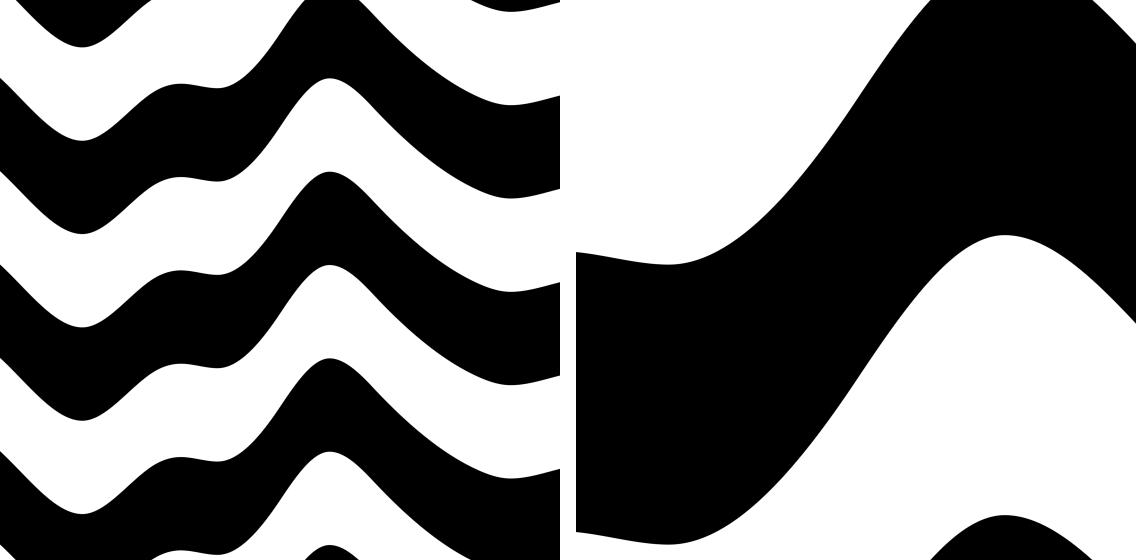
Left, the full canvas; right, a detail of the centre.
Write a Shadertoy shader that draws this pattern.

```glsl
const vec3 BLACK = vec3(0.0);
const vec3 WHITE = vec3(1.0);
const float STRIPE_PAIRS = 3.0;
const int KNOTS = 11;

// Wave profile knots: position, drop, slope
const vec3 PROFILE[KNOTS] = vec3[KNOTS](
    vec3(0.0, 0.139, 0.92),
    vec3(0.147, 0.2513, 0.0),
    vec3(0.2695, 0.1673, -0.68),
    vec3(0.323, 0.1495, 0.0),
    vec3(0.3885, 0.1575, 0.0),
    vec3(0.5, 0.06, -1.5),
    vec3(0.5885, -0.0267, 0.0),
    vec3(0.6667, 0.026, 1.07),
    vec3(0.841, 0.1667, 0.5),
    vec3(0.912, 0.1878, 0.0),
    vec3(1.0, 0.1706, -0.25)
);

// Cubic through two knots with their slopes
float hermite(vec3 a, vec3 b, float x) {
    float span = b.x - a.x;
    float t = clamp((x - a.x) / span, 0.0, 1.0);
    float s = 1.0 - t;
    float blend = t * t * (3.0 - 2.0 * t);
    return mix(a.y, b.y, blend) + span * t * s * (a.z * s - b.z * t);
}

float waveDrop(float x) {
    float drop = PROFILE[0].y;
    for (int i = 0; i < KNOTS - 1; i++) {
        if (x >= PROFILE[i].x) drop = hermite(PROFILE[i], PROFILE[i + 1], x);
    }
    return drop;
}

float waveSlope(float x, float stepSize) {
    return (waveDrop(x + stepSize) - waveDrop(x - stepSize)) / (2.0 * stepSize);
}

// Signed distance to the nearest stripe edge, positive inside the dark stripes
float stripeDistance(float depth, float slope, float pairs) {
    float fromCentre = abs(fract(depth * pairs + 0.25) - 0.5);
    return (0.25 - fromCentre) / (pairs * sqrt(1.0 + slope * slope));
}

void mainImage(out vec4 fragColor, in vec2 fragCoord) {
    vec2 uv = fragCoord / iResolution.xy;
    float pixel = 1.0 / min(iResolution.x, iResolution.y);

    // Depth below the wavy top edge
    float depth = 1.0 - uv.y - waveDrop(uv.x);
    float slope = waveSlope(uv.x, 0.002);
    float dist = stripeDistance(depth, slope, STRIPE_PAIRS);

    // Antialiased two-tone stripes
    float ink = smoothstep(-0.7 * pixel, 0.7 * pixel, dist);
    fragColor = vec4(mix(WHITE, BLACK, ink), 1.0);
}
```
